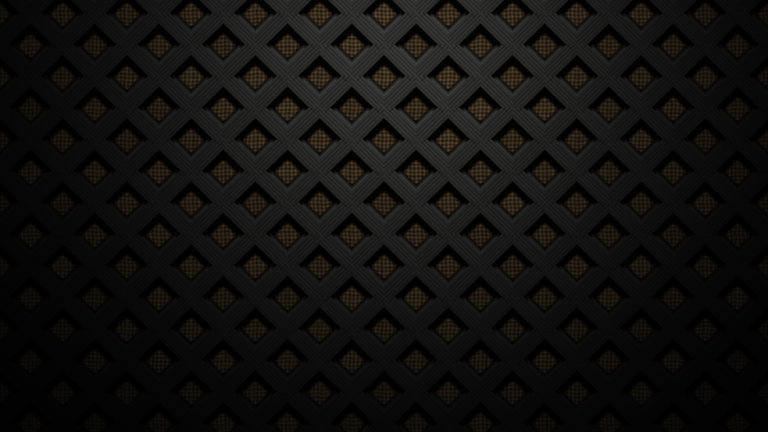
Write a Shadertoy shader that draws this pattern.

```glsl
const vec2 PITCH = vec2(0.1488, 0.1460);     // spacing of holes, in canvas heights
const float ANCHOR_Y = 0.532;                // height of one hole centre
const float HOLE = 0.33;                     // half side of a hole, in lattice units
const float BEVEL = 0.085;                   // width of the lit lower walls
const float CLOTH_SIZE = 0.225;
const float CLOTH_DROP = 0.025;
const float THREADS = 16.0;                  // threads per pitch
const float GROOVES = 14.0;                  // grooves per lattice unit
const vec2 LAMP = vec2(0.03, 0.88);          // x from the middle, y from the bottom
const float LAMP_FALLOFF = 2.6;
const vec3 BAR_COLOR = vec3(0.182, 0.182, 0.180);
const vec3 WALL_COLOR = vec3(0.255, 0.255, 0.250);
const vec3 CLOTH_COLOR = vec3(0.245, 0.192, 0.125);
const vec3 SHADOW_COLOR = vec3(0.008, 0.008, 0.006);
const float TAU = 6.2831853;

float hash(vec2 p) {
    return fract(sin(dot(p, vec2(127.1, 311.7))) * 4375.85);
}

float roundBox(vec2 p, float size, float radius) {
    vec2 d = abs(p) - size + radius;
    return length(max(d, 0.0)) + min(max(d.x, d.y), 0.0) - radius;
}

// Fade a wave that is too fine for the pixel grid
float resolvable(float cyclesPerPixel) {
    return 1.0 - smoothstep(0.3, 0.6, cyclesPerPixel);
}

// Crossed threads, made uneven by layered sines
float weave(vec2 q, float pixel) {
    vec2 wobble = 0.5 * sin(q.yx * 11.0) + 0.3 * sin(q.yx * 27.0 + 1.7);
    vec2 thread = 0.5 + 0.5 * cos(q * THREADS * TAU + wobble);
    thread = mix(vec2(0.5), thread, resolvable(THREADS * pixel));
    float uneven = 0.06 * (sin(q.x * 39.0) + sin(q.y * 43.0));
    return 0.5 + 0.45 * (thread.x + thread.y) + uneven;
}

// Fine ridges that run along each bar
float grooves(vec2 cell, float pixel) {
    float across = abs(cell.x) > abs(cell.y) ? cell.x : cell.y;
    float wave = cos(across * GROOVES * TAU);
    return 1.0 + 0.14 * wave * resolvable(GROOVES * pixel);
}

void mainImage(out vec4 fragColor, in vec2 fragCoord) {
    vec2 uv = fragCoord / iResolution.y;
    float middle = 0.5 * iResolution.x / iResolution.y;
    vec2 q = (uv - vec2(middle, ANCHOR_Y)) / PITCH;

    // Diagonal lattice: x grows up and right, y grows down and right
    vec2 lattice = vec2(q.x + q.y, q.x - q.y);
    vec2 id = floor(lattice + 0.5);
    vec2 cell = lattice - id;
    float pixel = 1.0 / (iResolution.y * PITCH.y);
    float edge = 1.41 * pixel;

    // Lamp near the top
    vec2 toLamp = uv - vec2(middle, 0.0) - LAMP;
    float light = exp(-LAMP_FALLOFF * dot(toLamp, toLamp));
    float clothLight = 0.06 + 0.94 * pow(light, 0.65);

    // Cloth sunk in shadow
    vec2 clothCell = cell + vec2(CLOTH_DROP, -CLOTH_DROP);
    float clothDist = roundBox(clothCell, CLOTH_SIZE, 0.09);
    float clothMask = 1.0 - smoothstep(-0.07, 0.025, clothDist);
    float tone = weave(q, pixel) * mix(0.88, 1.08, hash(id));
    vec3 color = mix(SHADOW_COLOR * light, CLOTH_COLOR * tone * clothLight, clothMask);

    // Lower walls catch the light and fade towards the side corners
    float depth = min(cell.x + HOLE, HOLE - cell.y);
    float along = max(cell.x, -cell.y);
    float wall = 1.0 - smoothstep(BEVEL - edge, BEVEL + edge, depth);
    wall *= 1.0 - smoothstep(0.16, 0.31, along);
    float sheen = mix(1.0, 0.45, smoothstep(0.0, BEVEL, depth));
    color = mix(color, WALL_COLOR * sheen * (light + 0.025), wall);

    // Flat bars, with a dim rim above each hole
    float holeDist = roundBox(cell, HOLE, 0.015);
    float bar = smoothstep(-edge * 0.7, edge * 0.7, holeDist);
    float upper = max(cell.x, -cell.y);
    float rim = smoothstep(HOLE, HOLE + 0.06, upper);
    float upperSide = step(HOLE, upper);
    float face = grooves(cell, pixel) * mix(1.0, mix(0.75, 1.0, rim), upperSide);
    face *= abs(cell.x) > abs(cell.y) ? 1.04 : 0.97;
    color = mix(color, BAR_COLOR * face * light + 0.004, bar);

    fragColor = vec4(color, 1.0);
}
```
